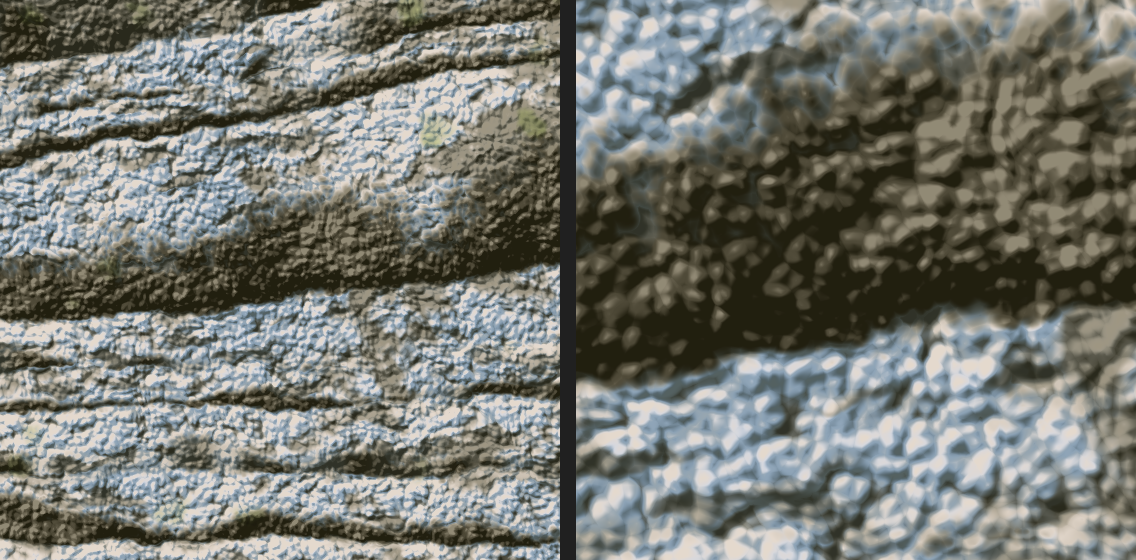
Left: the whole. Right: its middle third, enlarged.
Reproduce this texture procedurally as a Shadertoy shader.

```glsl
// Weathered limestone ledges: tilted strata with sunlit lips, pitted pale faces
// and broken earthy undercuts. Layered sines bend the beds, cellular noise makes
// the lumpy relief, and a short list of bed heights places the overhangs.

const vec3 DARK_EARTH = vec3(0.13, 0.12, 0.06);
const vec3 BROWN      = vec3(0.31, 0.29, 0.22);
const vec3 TAN        = vec3(0.57, 0.54, 0.46);
const vec3 SLATE      = vec3(0.33, 0.38, 0.38);
const vec3 GREY_STONE = vec3(0.61, 0.65, 0.65);
const vec3 PALE_STONE = vec3(0.85, 0.85, 0.85);
const vec3 SUN_TINT   = vec3(0.045, 0.0, -0.045);
const vec3 SKY_TINT   = vec3(-0.05, -0.005, 0.07);
const vec3 MOSS       = vec3(0.36, 0.40, 0.20);

const float TILT = 0.20;           // slope of the upper beds
const float RELIEF_LIGHT = 1.75;   // strength of the side light
const vec2 LIGHT_STEP = vec2(-0.004, 0.005);

// Height of each bed top, and where its undercut begins (0 lip, 1 base).
const int BEDS = 9;
const int MAIN_OVERHANG = 3;
const float TOPS[10] = float[](1.10, 0.87, 0.775, 0.70, 0.42, 0.33, 0.26, 0.15, 0.03, -0.10);
const float UNDERCUT[9] = float[](0.75, 0.72, 0.66, 0.61, 0.86, 0.76, 0.68, 0.60, 0.70);

vec2 hash2(vec2 p) {
    p = vec2(dot(p, vec2(127.1, 311.7)), dot(p, vec2(269.5, 183.3)));
    return fract(sin(p) * 43758.55);
}

float valueNoise(vec2 p) {
    vec2 i = floor(p), f = fract(p);
    f = f * f * (3.0 - 2.0 * f);
    vec2 e = vec2(1.0, 0.0);
    return mix(mix(hash2(i).x, hash2(i + e.xy).x, f.x),
               mix(hash2(i + e.yx).x, hash2(i + e.xx).x, f.x), f.y);
}

float fbm(vec2 p) {
    float sum = 0.0, amp = 0.5;
    for (int k = 0; k < 4; k++) {
        sum += amp * valueNoise(p);
        p = mat2(1.6, 1.2, -1.2, 1.6) * p + 5.3;
        amp *= 0.5;
    }
    return sum / 0.9375;
}

// Layered noise kept aligned with the bedding.
float beddingNoise(vec2 p) {
    return 0.55 * valueNoise(p) + 0.28 * valueNoise(p * 2.1 + 3.7)
         + 0.17 * valueNoise(p * 4.3 + 9.1);
}

// Distance to the nearest scattered cell centre.
float cellular(vec2 p) {
    vec2 i = floor(p), f = fract(p);
    float nearest = 4.0;
    for (int y = -1; y <= 1; y++)
        for (int x = -1; x <= 1; x++) {
            vec2 o = vec2(x, y);
            vec2 d = o + hash2(i + o) - f;
            nearest = min(nearest, dot(d, d));
        }
    return sqrt(nearest);
}

// Lumpy stone surface, about 0.5 on average.
float stoneHeight(vec2 p) {
    vec2 q = p + 0.022 * (vec2(fbm(p * 18.0), fbm(p * 18.0 + 7.0)) - 0.5);
    return 1.0 - 0.36 * cellular(q * vec2(20.0, 25.0))
               - 0.38 * cellular(q * vec2(43.0, 48.0))
               - 0.26 * cellular(q * 88.0);
}

void mainImage(out vec4 fragColor, in vec2 fragCoord) {
    vec2 p = fragCoord / iResolution.y;

    // Relief and side light
    float h = stoneHeight(p);
    float light = h - stoneHeight(p + LIGHT_STEP);
    float broad = fbm(p * 5.0 + 2.0) - 0.5;

    // Bedding coordinate: level at the bottom, rising rightwards at the top
    float s = p.y - TILT * p.x * smoothstep(0.1, 0.9, p.y);
    s += 0.006 * sin(9.0 * p.x + 12.0 * p.y) + 0.003 * sin(23.0 * p.x - 15.0 * p.y);
    s += 0.030 * (fbm(p * 15.0) - 0.5) + 0.020 * (h - 0.5);

    // Overhang shadow and lit lip of the bed at this height
    float shade = 0.0, lip = 0.0, crease = 0.0;
    for (int k = 0; k < BEDS; k++) {
        float below = TOPS[k] - s, above = s - TOPS[k + 1];
        if (below < 0.0 || above < 0.0) continue;
        float t = below / (below + above);
        float wander = valueNoise(vec2(p.x * 6.0, float(k) * 3.7)) - 0.5;
        float gaps = smoothstep(0.30, 0.52, beddingNoise(vec2(p.x * 5.0 + 4.0, float(k) * 5.3)));
        float start = UNDERCUT[k] + 0.6 * wander;
        if (k == MAIN_OVERHANG) {
            start = UNDERCUT[k] + 0.10 * sin(11.4 * p.x - 6.2) + 0.2 * wander;
            gaps = 1.0;
        }
        float edge = smoothstep(0.0, 0.008, above) * mix(0.15, 1.0, gaps);
        shade = smoothstep(start - 0.10, start + 0.10, t + 0.6 * (h - 0.5) + 0.5 * broad) * edge;
        crease = shade * (1.0 - smoothstep(0.006, 0.035, above + 0.04 * broad));
        lip = (1.0 - smoothstep(0.004, 0.020, below)) * smoothstep(0.0, 0.005, below);
        lip *= smoothstep(0.35, 0.6, fbm(vec2(p.x * 9.0, float(k))));
    }
    float wall = smoothstep(0.86, 0.89, s);

    // Thin broken cracks along the beds, and soil caught on the rock
    float crack = smoothstep(0.61, 0.76, beddingNoise(vec2(p.x * 9.0, s * 34.0)));
    float corner = smoothstep(0.55, 1.0, p.x) * smoothstep(0.4, 0.8, p.y);
    float soil = smoothstep(0.50, 0.66, 0.5 * fbm(vec2(p.x * 6.0, s * 12.0) + 11.0)
               + 0.5 * fbm(vec2(p.x * 17.0, s * 26.0)) + 0.08 * corner
               + 0.17 * wall - 0.35 * (h - 0.5));
    float pit = 1.0 - smoothstep(0.34, 0.47, h);

    // Tone and the two colour ramps
    float tone = 0.62 + RELIEF_LIGHT * light + 0.65 * (h - 0.5) + 0.45 * broad;
    tone += 0.17 * lip - 0.36 * shade - 0.26 * crease - 0.24 * crack * (1.0 - lip) - 0.10 * wall;
    vec3 stone = mix(SLATE, GREY_STONE, smoothstep(0.18, 0.56, tone));
    stone = mix(stone, PALE_STONE, smoothstep(0.56, 0.84, tone));
    vec3 earth = mix(DARK_EARTH, BROWN, smoothstep(0.02, 0.34, tone));
    earth = mix(earth, TAN, smoothstep(0.34, 0.72, tone));

    // Warm sun on upper sides, blue sky light on the others
    float warmth = clamp(0.45 + 4.0 * light + 0.7 * lip + 1.2 * broad, 0.0, 1.0);
    stone += mix(SKY_TINT, SUN_TINT, warmth) * smoothstep(0.1, 0.5, tone);

    float earthy = max(max(shade, 0.85 * soil), max(0.7 * crack, 0.7 * pit));
    vec3 color = mix(stone, earth, earthy * (1.0 - 0.6 * lip));

    // Small tufts of moss
    float tuft = 1.0 - smoothstep(0.06, 0.16, cellular(p * 5.0 + 3.0) + 0.3 * (fbm(p * 30.0) - 0.5));
    color = mix(color, MOSS * (0.5 + tone), 0.5 * tuft * smoothstep(0.45, 0.6, fbm(p * 4.0 + 21.0)));

    fragColor = vec4(clamp(color, 0.0, 1.0), 1.0);
}
```
